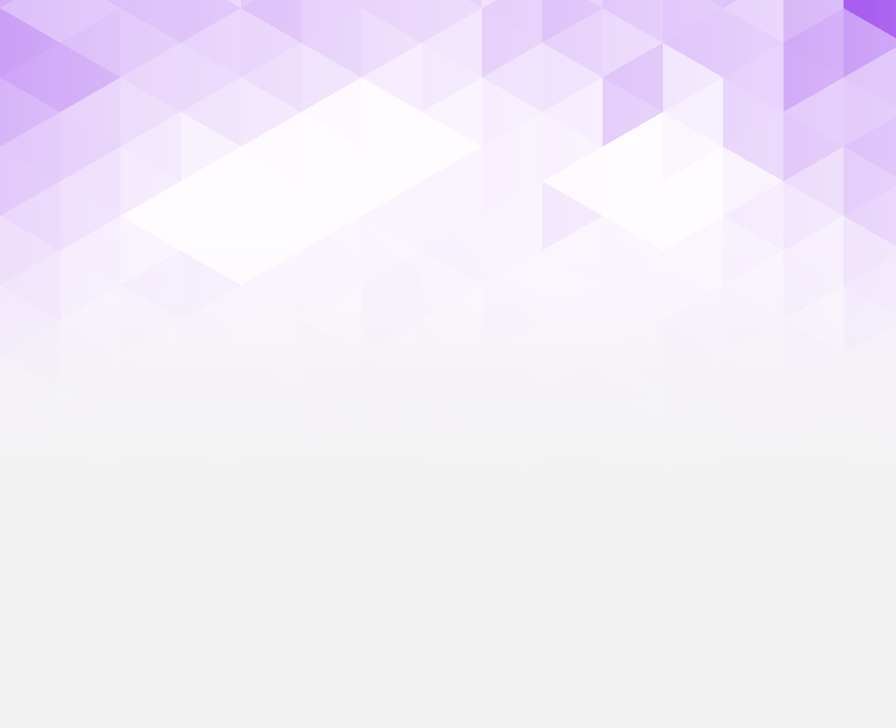
Give the GLSL for this background, as a WebGL 1 fragment shader.

```glsl
precision highp float;
// Pale violet mosaic of equilateral triangles fading down into soft grey.
// Each triangle gets one depth from a glow along the top and sides, a hash
// at two lattice scales, and a few larger facets built from whole triangles.
uniform vec2 u_resolution;

const vec3 WHITE = vec3(0.996, 0.988, 1.0);
const vec3 GREY = vec3(0.949);
const vec3 VIOLET = vec3(0.66, 0.37, 0.94);

const float COLUMN = 0.06725;       // column width, in canvas widths
const float SIDE = 0.0773;          // triangle side
const float TOP_OFFSET = 0.0091;    // first lattice row below the top
const vec2 GLOW = vec2(0.20, 0.43);   // depth at the middle and at the sides
const vec2 REACH = vec2(0.085, 0.27); // fall of the glow, middle and sides
const float HAZE = 0.045;
const float VARIATION = 0.40;
const float SHEEN = 0.12;
const vec2 PAPER_FADE = vec2(0.24, 0.58);
const vec2 TINT_FADE = vec2(0.28, 0.56);

float hash(vec2 p) {
  vec3 q = fract(vec3(p.xyx) * 0.1031);
  q += dot(q, q.yzx + 33.33);
  return fract((q.x + q.y) * q.z);
}

// Column and half-side row of the triangle containing lattice point p.
vec2 triangleCell(vec2 p) {
  float column = floor(p.x);
  float slant = 0.5 * (p.x - column);
  float parity = mod(column, 2.0);
  float v = p.y - 0.5 * parity;
  return vec2(column, floor(v - slant) + floor(v + slant) + 1.0 + parity);
}

// Group of triangles: radius 0.5 is a rhombus, 1 a triangle, 1.5 a hexagon.
float facet(vec2 cell, vec2 middle, float radius) {
  vec2 d = abs(cell - middle);
  return step(d.x + d.y, radius + 0.01);
}

float facets(vec2 cell) {
  float depth = 0.0;
  // Dark facets
  depth += 0.12 * facet(cell, vec2(0.0, 2.0), 1.0);
  depth += 0.50 * facet(cell, vec2(14.0, -0.5), 0.5);
  depth += 0.17 * facet(cell, vec2(13.0, 1.5), 0.5);
  depth += 0.13 * facet(cell, vec2(10.0, 2.5), 0.5);
  depth += 0.06 * facet(cell, vec2(9.0, 5.5), 0.5);
  depth += 0.04 * facet(cell, vec2(2.5, 8.0), 0.5);
  // Light facets
  depth -= 0.10 * facet(cell, vec2(10.5, 5.0), 1.5);
  depth -= 0.08 * facet(cell, vec2(3.5, 6.0), 1.5);
  depth -= 0.06 * facet(cell, vec2(5.5, 4.0), 1.5);
  depth -= 0.11 * facet(cell, vec2(11.0, 2.5), 0.5);
  return depth;
}

// p.x runs from the left and p.y down from the top, in canvas widths.
vec3 mosaic(vec2 p) {
  vec2 lattice = vec2(p.x / COLUMN, (p.y - TOP_OFFSET) / SIDE);
  vec2 cell = triangleCell(lattice);
  vec2 middle = vec2((cell.x + 0.5) * COLUMN, cell.y * 0.5 * SIDE + TOP_OFFSET);

  // Glow, strongest and deepest at the sides
  float edge = min(abs(middle.x * 2.0 - 1.0), 1.0);
  edge *= edge;
  float fall = max(middle.y, 0.0) / mix(REACH.x, REACH.y, edge);
  float depth = mix(GLOW.x, GLOW.y, edge) * exp(-fall * fall) + HAZE;

  // Tonal variation of small and double-sized triangles
  float small = hash(cell + 17.0) - 0.5;
  float large = hash(triangleCell(lattice * 0.5) + 53.0) - 0.5;
  depth *= 1.0 + VARIATION * (small + large);
  depth += facets(cell);
  depth *= 1.0 + SHEEN * (0.5 - fract(lattice.x));
  depth = max(depth, 0.0) * (1.0 - smoothstep(TINT_FADE.x, TINT_FADE.y, p.y));

  vec3 paper = mix(WHITE, GREY, smoothstep(PAPER_FADE.x, PAPER_FADE.y, p.y));
  return mix(paper, VIOLET, clamp(depth, 0.0, 1.0));
}

void main() {
  // Four samples per point smooth the triangle edges
  vec3 color = vec3(0.0);
  for (int i = 0; i < 4; i++) {
    float n = float(i);
    vec2 jitter = vec2(mod(n, 2.0), floor(n * 0.5)) * 0.5 - 0.25;
    vec2 point = gl_FragCoord.xy + jitter;
    color += mosaic(vec2(point.x, u_resolution.y - point.y) / u_resolution.x);
  }
  gl_FragColor = vec4(color * 0.25, 1.0);
}
```
